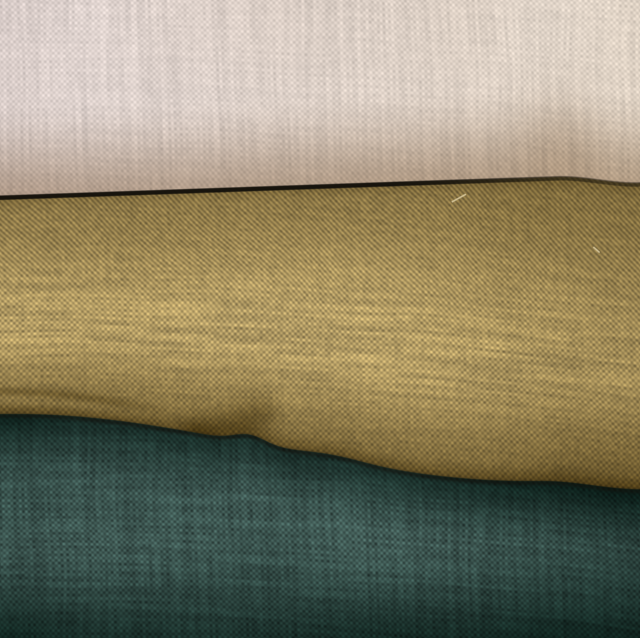
Give the GLSL for this texture, as a WebGL 2 fragment shader.

```glsl
#version 300 es
precision highp float;

uniform vec2 u_resolution;
out vec4 fragColor;

const float PI = 3.14159265;
const float THREADS = 225.0;        // threads across the canvas
const float SLUB_STRETCH = 0.045;   // length of uneven yarn sections
const float CREASE_WIDTH = 0.0035;

const vec3 CREAM_LIGHT = vec3(0.88, 0.84, 0.81);
const vec3 CREAM_SHADE = vec3(0.69, 0.61, 0.53);
const vec3 OLIVE_LIGHT = vec3(0.71, 0.62, 0.40);
const vec3 OLIVE_SHADE = vec3(0.36, 0.29, 0.13);
const vec3 TEAL_LIGHT = vec3(0.25, 0.35, 0.33);
const vec3 TEAL_SHADE = vec3(0.06, 0.14, 0.12);
const vec3 CREASE = vec3(0.07, 0.06, 0.04);
const vec3 LINT = vec3(0.88, 0.82, 0.65);

float hash(vec2 p) {
    vec3 q = fract(p.xyx * 0.1031);
    q += dot(q, q.yzx + 33.33);
    return fract((q.x + q.y) * q.z);
}

float noise(vec2 p) {
    vec2 cell = floor(p), f = fract(p);
    f = f * f * (3.0 - 2.0 * f);
    return mix(mix(hash(cell), hash(cell + vec2(1, 0)), f.x),
               mix(hash(cell + vec2(0, 1)), hash(cell + vec2(1, 1)), f.x), f.y);
}

float bell(float x, float center, float width) {
    float d = (x - center) / width;
    return exp(-d * d);
}

float segment(vec2 p, vec2 a, vec2 b) {
    vec2 d = b - a;
    return length(p - a - d * clamp(dot(p - a, d) / dot(d, d), 0.0, 1.0));
}

// Lower rim of the top cloth
float upperEdge(float x) {
    return 0.692 + 0.035 * x - 0.014 * smoothstep(0.87, 1.0, x);
}

// Lower rim of the middle cloth
float lowerEdge(float x) {
    return 0.351 - 0.105 * smoothstep(0.03, 0.82, x) + 0.013 * bell(x, 0.39, 0.035)
         + 0.007 * bell(x, 0.52, 0.07) - 0.013 * smoothstep(0.85, 1.0, x);
}

// Plain weave; twill strengthens one diagonal where the cloth is foreshortened
float weave(vec2 q, float twill) {
    vec2 a = PI * q;
    float dots = mix(0.5, 0.85, twill) * cos(a.x + a.y)
               + mix(0.5, 0.15, twill) * cos(a.x - a.y);
    float pixelsPerThread = u_resolution.x / THREADS;
    return dots * smoothstep(1.0, 2.0, pixelsPerThread) + 0.9 * (noise(q) - 0.5);
}

// Uneven yarn: x runs up the cloth, y runs across it
vec2 slubs(vec2 q) {
    return vec2(noise(q * vec2(1.0, SLUB_STRETCH)),
                noise(q * vec2(SLUB_STRETCH, 1.0) + 71.0)) - 0.5;
}

vec3 creamCloth(vec2 p, vec2 q, float above) {
    float light = smoothstep(-0.03, 0.15, above);
    light -= 0.22 * bell(p.x, 0.87, 0.07) * bell(above, 0.07, 0.08);
    light -= 0.12 * (noise(p * vec2(7.0, 4.0)) - 0.3);
    vec3 color = mix(CREAM_SHADE, CREAM_LIGHT, light);
    color *= mix(vec3(0.98, 0.97, 0.99), vec3(1.0, 0.99, 0.96), p.x);
    vec2 yarn = slubs(q);
    return color * (1.0 + 0.055 * weave(q, 0.5 * (1.0 - light)) + 0.08 * yarn.x + 0.035 * yarn.y);
}

vec3 oliveCloth(vec2 p, vec2 q, float above, float below) {
    float t = above / (above + below);
    float light = 0.30 + 0.62 * smoothstep(-0.05, 0.40, t) - 0.36 * smoothstep(0.45, 1.0, t);
    light += 0.10 * bell(p.x, 0.42, 0.3) * bell(t, 0.45, 0.3);
    light -= 0.17 * smoothstep(0.6, 1.0, p.x) + 0.2 * bell(below, 0.0, 0.015);
    light -= 0.30 * bell(above, 0.0, 0.018);
    // Rolled hem at the left and the dent where it ends
    float hem = above - 0.030 + 0.035 * p.x;
    float hemReach = 1.0 - smoothstep(0.12, 0.30, p.x);
    light += hemReach * (0.13 * bell(hem, -0.010, 0.009) - 0.25 * bell(hem, 0.006, 0.007));
    light -= 0.28 * bell(segment(p, vec2(0.31, 0.328), vec2(0.41, 0.352)), 0.0, 0.025);
    light += 0.10 * (noise(p * vec2(5.0, 7.0)) - 0.5);
    vec3 color = mix(OLIVE_SHADE, OLIVE_LIGHT, light);
    vec2 yarn = slubs(q);
    float band = bell(t, 0.42, 0.2);
    return color * (1.0 + 0.16 * weave(q, smoothstep(0.35, 0.8, t)) + 0.05 * yarn.x
                    + (0.06 + 0.16 * band) * yarn.y);
}

vec3 tealCloth(vec2 p, vec2 q, float below) {
    float light = 0.92 * smoothstep(-0.03, 0.11, below) * smoothstep(-0.06, 0.16, p.y);
    light -= 0.22 * smoothstep(0.7, 1.0, p.x) + 0.10 * (1.0 - smoothstep(0.0, 0.15, p.x));
    light += 0.16 * (noise(p * vec2(5.0, 8.0) + 9.0) - 0.4);
    vec3 color = mix(TEAL_SHADE, TEAL_LIGHT, light);
    vec2 yarn = slubs(q);
    return color * (1.0 + 0.20 * weave(q, 0.4 * smoothstep(0.12, 0.0, below))
                    + 0.22 * yarn.x + 0.20 * yarn.y);
}

void main() {
    vec2 p = gl_FragCoord.xy / u_resolution;
    float pixel = 1.0 / min(u_resolution.x, u_resolution.y);
    float upper = p.y - upperEdge(p.x), lower = p.y - lowerEdge(p.x);
    vec2 q = THREADS * (p + vec2(0.03 * p.y, 0.06 * p.x * p.x));
    q += 1.6 * vec2(noise(p * 9.0), noise(p * 9.0 + 40.0));

    // Stack the cloths
    vec3 color = tealCloth(p, q + 130.0, -lower);
    color = mix(color, oliveCloth(p, q, lower, -upper), smoothstep(-pixel, pixel, lower));
    color = mix(color, creamCloth(p, q + 310.0, upper), smoothstep(-pixel, pixel, upper));

    // Dark gaps between them
    float gap = smoothstep(CREASE_WIDTH + pixel, CREASE_WIDTH - pixel, abs(upper + 0.002));
    color = mix(color, CREASE, gap * mix(0.95, 0.5, smoothstep(0.6, 0.95, p.x)));
    color = mix(color, CREASE, 0.5 * bell(lower, -0.003, 0.004));

    // Loose fibres
    float fibre = min(segment(p, vec2(0.707, 0.684), vec2(0.727, 0.695)),
                      segment(p, vec2(0.928, 0.612), vec2(0.936, 0.605)));
    color = mix(color, LINT, 0.8 * smoothstep(0.001 + pixel, 0.0, fibre));
    fragColor = vec4(clamp(color, 0.0, 1.0), 1.0);
}
```
